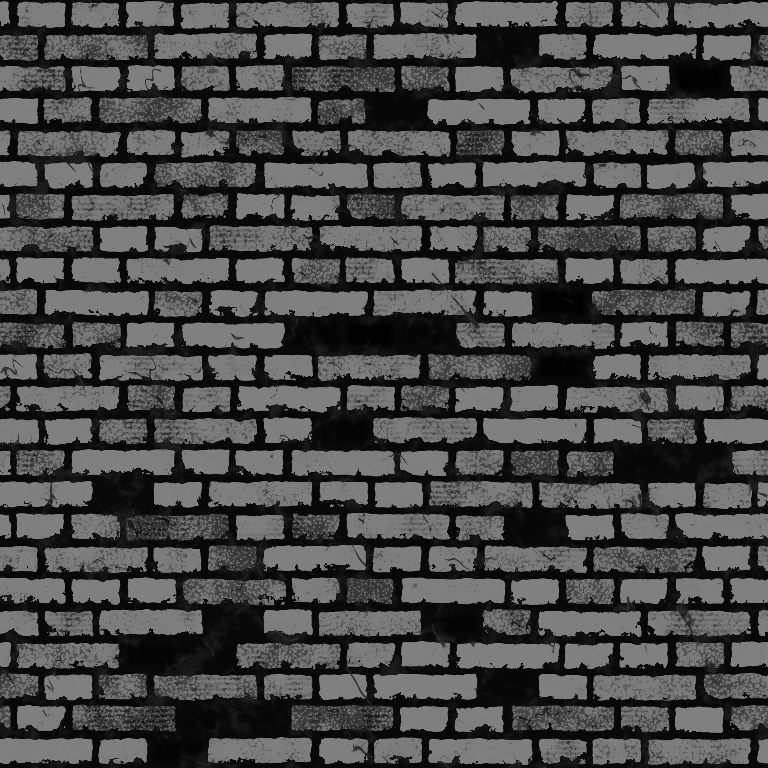
Reproduce this texture procedurally as a WebGL 2 fragment shader.

```glsl
#version 300 es
precision highp float;
// Worn grey brick wall: long and short bricks in stepped courses, crumbling over black mortar.
uniform vec2 u_resolution;
out vec4 fragColor;

const float COURSES = 24.0;      // rows of bricks down the canvas
const float UNITS = 14.0;        // short-brick widths across the canvas
const float UNIT_WIDTH = COURSES / UNITS;
const float TAU = 6.2831853;
const vec3 BRICK = vec3(0.5);
const vec3 MORTAR = vec3(0.03);
const vec3 DUST = vec3(0.12);

float hash(vec2 p, float seed) {
  vec3 q = fract(vec3(p.xyx + seed * 7.31) * vec3(0.1031, 0.1030, 0.0973));
  q += dot(q, q.yzx + 33.33);
  return fract((q.x + q.y) * q.z);
}

// Cellular noise: distances to the nearest and second nearest points.
vec2 cellular(vec2 p) {
  vec2 cell = floor(p), f = p - cell, nearest = vec2(8.0);
  for (int y = -1; y <= 1; y++) {
    for (int x = -1; x <= 1; x++) {
      vec2 o = vec2(x, y);
      float d = length(o + vec2(hash(cell + o, 1.0), hash(cell + o, 2.0)) - f);
      nearest = d < nearest.x ? vec2(d, nearest.x) : vec2(nearest.x, min(nearest.y, d));
    }
  }
  return nearest;
}

// Layered cellular noise, roughly 0.2 to 0.8.
float layeredCells(vec2 p) {
  float sum = 0.0, weight = 0.5;
  for (int i = 0; i < 4; i++) {
    sum += weight * cellular(p).x;
    p = mat2(0.8, 0.6, -0.6, 0.8) * p * 2.1 + 5.7;
    weight *= 0.55;
  }
  return sum / 1.01;
}

// Layered sines, about -1 to 1.
float waves(vec2 p) {
  return 0.5 * sin(p.x + sin(p.y * 1.3)) + 0.3 * sin(p.x * 2.7 + p.y * 1.9)
       + 0.2 * sin(p.x * 6.1 - p.y * 4.3);
}

float roundedBox(vec2 p, vec2 halfSize, float radius) {
  vec2 q = abs(p) - halfSize + radius;
  return length(max(q, 0.0)) + min(max(q.x, q.y), 0.0) - radius;
}

// Finds the brick at p (x in units, y in courses): start and width, in units.
vec2 brickSpan(float x, float course) {
  bool odd = mod(course, 2.0) > 0.5;
  float u = mod(x - floor(course * 0.5) - (odd ? 0.75 : 0.25), UNITS);
  bool isLong = odd ? (u < 2.0 || mod(u + 2.0, 4.0) < 2.0)
                    : (u >= 4.0 && mod(u, 4.0) < 2.0);
  float width = isLong ? 2.0 : 1.0;
  float start = floor(u / width) * width;
  return vec2(u - start - 0.5 * width, width) + vec2(0.0, start * 4.0);
}

// Brick face: flat grey, soiled by grain and broken horizontal stripes.
float brickTone(vec2 p, vec2 id, float cloud) {
  float soil = clamp(hash(id, 5.0) * 1.15 - 0.22 + 1.1 * (cloud - 0.45), 0.0, 1.0);
  float grain = 0.6 * cellular(p * 9.0).x + 0.4 * cellular(p * 17.0 + 3.1).x;
  float speckle = smoothstep(0.74 - 0.55 * soil, 0.9 - 0.5 * soil, grain);
  float striped = step(0.5, hash(id, 6.0)) * smoothstep(-0.3, 0.4, waves(p * 1.1 + id));
  float stripe = (0.5 + 0.5 * sin(p.y * TAU * 6.0)) * (0.5 + grain);
  return BRICK.r - speckle * (0.07 + 0.13 * soil) - 0.08 * soil * soil
       - 0.12 * striped * stripe * smoothstep(0.1, 0.6, soil);
}

void main() {
  vec2 uv = gl_FragCoord.xy / u_resolution;
  vec2 p = vec2(uv.x, 1.0 - uv.y) * COURSES;  // one course = 1, y points down
  float pixel = COURSES / u_resolution.y;

  // Brick layout
  float course = floor(p.y);
  vec2 span = brickSpan(uv.x * UNITS, course);
  float width = mod(span.y, 4.0);
  vec2 id = vec2(floor(span.y / 4.0), course);
  vec2 local = vec2(span.x * UNIT_WIDTH, fract(p.y) - 0.465);
  vec2 halfSize = vec2(0.5 * width * UNIT_WIDTH - 0.11, 0.385);

  // Uneven outline with a crumbled lower edge
  float cloud = layeredCells(p * 0.8 + 11.0);
  float crumb = layeredCells(p * 2.1);
  vec2 jitter = vec2(hash(id, 3.0), hash(id, 4.0)) - 0.5;
  vec2 bent = local + 0.06 * jitter + vec2(0.0, 0.03 * jitter.x * local.x);
  bent += 0.03 * vec2(waves(p.yx * 4.0), waves(p * 3.0));
  float shape = roundedBox(bent, halfSize, 0.08);
  float wear = mix(0.6, 1.4, hash(id, 8.0)) * mix(0.2, 1.0, smoothstep(-0.1, 0.28, local.y));
  shape += wear * (0.95 * max(crumb - 0.43, 0.0) + 0.05 * (crumb - 0.4));
  float missing = step(hash(id, 9.0), 0.065);
  float face = (1.0 - missing) * (1.0 - smoothstep(-0.5 * pixel, 0.5 * pixel, shape));

  // Dusty mortar, with soft black hollows where bricks are gone
  float dust = smoothstep(0.4, 0.65, 0.6 * cloud + 0.4 * crumb);
  float hollow = missing * smoothstep(0.1, -0.2, roundedBox(local, halfSize, 0.1));
  vec3 ground = mix(MORTAR, DUST, dust * 0.9);
  ground *= 1.0 - hollow * hash(id, 10.0);

  // Sparse hairline cracks
  vec2 veins = cellular(p * 0.45 + 0.12 * waves(p * 2.3));
  float crack = 1.0 - smoothstep(0.01, 0.01 + 0.6 * pixel, veins.y - veins.x);
  crack *= smoothstep(0.5, 0.6, cloud);

  vec3 brick = vec3(brickTone(p, id, cloud)) * (1.0 - 0.6 * crack);
  vec3 color = mix(ground + 0.06 * crack, brick, face);
  fragColor = vec4(clamp(color, 0.0, 1.0), 1.0);
}
```
